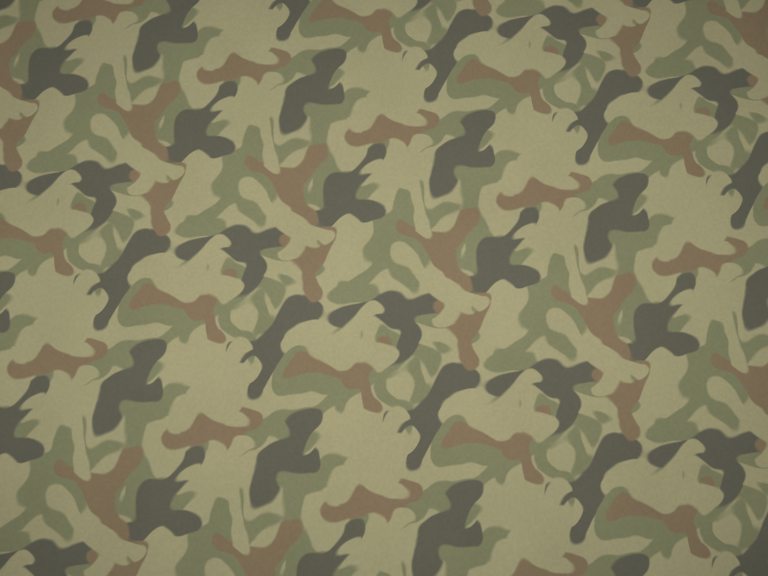
This pattern is drawn by a Shadertoy shader. Its source:

```glsl
// Woven four-colour camouflage: branching blobs repeated on a slanted lattice.

// Colours
const vec3 GREEN = vec3(0.485, 0.492, 0.370);
const vec3 TAN   = vec3(0.620, 0.600, 0.458);
const vec3 DARK  = vec3(0.375, 0.370, 0.318);
const vec3 BROWN = vec3(0.505, 0.440, 0.342);

// Repeat of the print, in canvas heights, and blob cells per repeat
const vec2 REPEAT_A = vec2(0.269, -0.116);
const vec2 REPEAT_B = vec2(0.304, 0.524);
const vec2 CELLS = vec2(2.0, 4.0);
const float CELLS_PER_HEIGHT = 6.7;

// Blob shapes in cell units: core radius, limb radius, limb reach
const vec3 TAN_BODY     = vec3(0.32, 0.130, 0.75);
const vec3 GREEN_FINGER = vec3(0.11, 0.105, 0.55);
const vec3 DARK_PATCH   = vec3(0.20, 0.150, 0.58);
const vec3 BROWN_PATCH  = vec3(0.15, 0.125, 0.50);
const vec3 TAN_FINGER   = vec3(0.14, 0.115, 0.65);
const float JITTER = 0.4;
const float WAIST = 0.25;
const float BEND = 0.45;
const float BLEND = 0.10;

// Finish
const float WARP = 0.32;
const float RIPPLE = 0.06;
const float EDGE = 0.018;
const float TILT = 0.12;
const float GRAIN = 0.035;
const float MOTTLE = 0.03;
const float LIGHT = 1.06;
const float FALLOFF = 0.5;
const float TAU = 6.2832;

// Integer hash giving three values in 0..1
vec3 hash3(vec2 id, float seed) {
    uvec3 v = uvec3(ivec3(vec3(id, seed))) * 1664525u + 1013904223u;
    v.x += v.y * v.z; v.y += v.z * v.x; v.z += v.x * v.y;
    v ^= v >> 16u;
    v.x += v.y * v.z; v.y += v.z * v.x; v.z += v.x * v.y;
    return vec3(v >> 8u) / 16777216.0;
}

vec2 wrapId(vec2 id, vec2 period) {
    return floor(mod(id + 0.5, period));
}

// Smooth value noise that repeats after a whole number of cells
vec2 noise(vec2 p, vec2 period, float seed) {
    vec2 i = floor(p), f = fract(p);
    f = f * f * (3.0 - 2.0 * f);
    vec2 a = hash3(wrapId(i, period), seed).xy;
    vec2 b = hash3(wrapId(i + vec2(1, 0), period), seed).xy;
    vec2 c = hash3(wrapId(i + vec2(0, 1), period), seed).xy;
    vec2 d = hash3(wrapId(i + vec2(1, 1), period), seed).xy;
    return mix(mix(a, b, f.x), mix(c, d, f.x), f.y) - 0.5;
}

float smoothUnion(float a, float b) {
    float h = max(BLEND - abs(a - b), 0.0) / BLEND;
    return min(a, b) - 0.25 * h * h * BLEND;
}

// Curved finger with a narrow waist and a rounded tip
float limb(vec2 q, vec2 tip, float radius, float bend) {
    float h = clamp(dot(q, tip) / dot(tip, tip), 0.0, 1.0);
    float arch = 4.0 * h * (1.0 - h);
    vec2 side = vec2(-tip.y, tip.x);
    return length(q - tip * h - side * bend * arch) - radius * (1.0 - WAIST * arch);
}

// Distance to branching blobs; spacing 2 fills every other cell
float blobs(vec2 g, float seed, float spacing, int limbs, vec3 shape) {
    g += floor(seed / 2.0) * vec2(0.37, 0.61);
    vec2 base = floor(g);
    float d = 1.0;
    for (int y = -1; y <= 1; y++)
    for (int x = -1; x <= 1; x++) {
        vec2 cell = base + vec2(x, y);
        vec2 id = wrapId(cell, CELLS);
        if (mod(id.x + id.y + seed, spacing) > 0.5) continue;
        vec3 r = hash3(id, seed * 16.0);
        vec2 q = g - cell - 0.5 - JITTER * (r.xy - 0.5);
        d = smoothUnion(d, length(q) - shape.x);
        for (int i = 0; i < limbs; i++) {
            vec3 s = hash3(id, seed * 16.0 + float(i) + 1.0);
            float angle = TAU * (r.z + (float(i) + 0.7 * s.x) / float(limbs));
            vec2 tip = shape.z * mix(0.65, 1.0, s.y) * vec2(cos(angle), sin(angle));
            d = smoothUnion(d, limb(q, tip, shape.y, BEND * (s.z - 0.5)));
        }
    }
    return d;
}

void mainImage(out vec4 fragColor, in vec2 fragCoord) {
    // Cloth leaning slightly away towards the top
    vec2 p = (fragCoord - 0.5 * iResolution.xy) / iResolution.y;
    vec2 cloth = p * (1.0 + TILT * p.y);

    // Lattice cells with wavy outlines
    vec2 g = inverse(mat2(REPEAT_A, REPEAT_B)) * cloth * CELLS;
    vec2 wavy = g + WARP * noise(g * 2.0, CELLS * 2.0, 201.0)
                  + RIPPLE * noise(g * 6.0, CELLS * 6.0, 202.0);

    // Printed layers from bottom to top
    float edge = max(EDGE, 0.75 * CELLS_PER_HEIGHT / iResolution.y);
    vec3 color = GREEN;
    color = mix(TAN,   color, smoothstep(-edge, edge, blobs(wavy, 1.0, 1.0, 4, TAN_BODY)));
    color = mix(GREEN, color, smoothstep(-edge, edge, blobs(wavy, 5.0, 2.0, 3, GREEN_FINGER)));
    color = mix(DARK,  color, smoothstep(-edge, edge, blobs(wavy, 2.0, 2.0, 3, DARK_PATCH)));
    color = mix(BROWN, color, smoothstep(-edge, edge, blobs(wavy, 3.0, 2.0, 3, BROWN_PATCH)));
    color = mix(TAN,   color, smoothstep(-edge, edge, blobs(wavy, 4.0, 2.0, 3, TAN_FINGER)));

    // Weave grain, faint mottling and light fading to the corners
    float weave = GRAIN * noise(cloth * 260.0, vec2(1024.0), 203.0).x
                + MOTTLE * noise(cloth * 14.0, vec2(1024.0), 204.0).x;
    vec2 fromCentre = fragCoord / iResolution.xy - vec2(0.48, 0.48);
    float light = LIGHT - FALLOFF * dot(fromCentre, fromCentre);
    fragColor = vec4(color * light * (1.0 + weave), 1.0);
}
```
